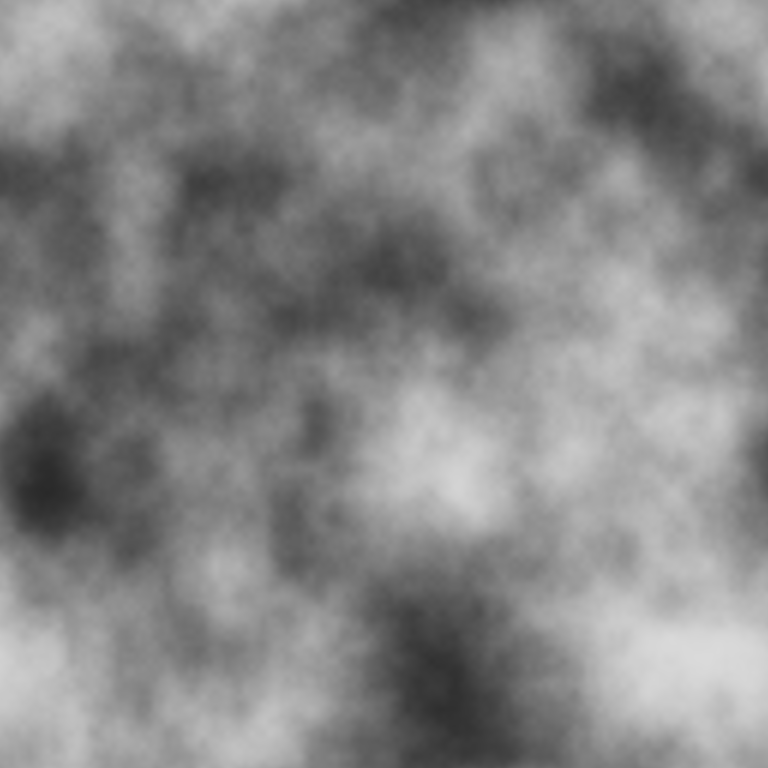
This texture is drawn by a three.js fragment shader. Its source:

```glsl
// Soft grey clouds: six octaves of smooth lattice noise are summed, each with
// twice the detail and half the strength of the one before. Every lattice
// wraps at a whole number of cells, so the square tiles without a seam.

varying vec2 vUv;

// Cubing modulo the prime 251 shuffles the whole numbers 0 to 250.
float shuffle(float n) {
  n = mod(n, 251.0);
  return mod(n * mod(n * n, 251.0), 251.0);
}

float latticeValue(vec2 cell, float seed) {
  return shuffle(shuffle(cell.x + seed) + cell.y) / 251.0;
}

// Value noise that repeats after "period" cells.
float wrappedNoise(vec2 p, float period, float seed) {
  vec2 cell = floor(p);
  vec2 blend = smoothstep(0.0, 1.0, p - cell);
  vec2 low = mod(cell, period);
  vec2 high = mod(cell + 1.0, period);
  float bottom = mix(latticeValue(low, seed),
                     latticeValue(vec2(high.x, low.y), seed), blend.x);
  float top = mix(latticeValue(vec2(low.x, high.y), seed),
                  latticeValue(high, seed), blend.x);
  return mix(bottom, top, blend.y);
}

// Layered octaves, shifted so that their lattices do not line up.
float clouds(vec2 uv) {
  float sum = 0.0;
  float strength = 0.5;
  float period = 4.0;
  for (int i = 0; i < 6; i++) {
    float octave = float(i);
    vec2 shift = octave * vec2(0.37, 0.61);
    sum += strength * wrappedNoise(uv * period + shift, period, 5.0 + 37.0 * octave);
    strength *= 0.5;
    period *= 2.0;
  }
  return sum;
}

void main() {
  float density = clouds(vUv + vec2(-0.1, 0.4));

  // Contrast curve: steep in the mid greys, gentle toward both ends.
  float grey = 0.5 + 0.36 * sin(4.2 * (density - 0.515));
  gl_FragColor = vec4(vec3(grey), 1.0);
}
```
